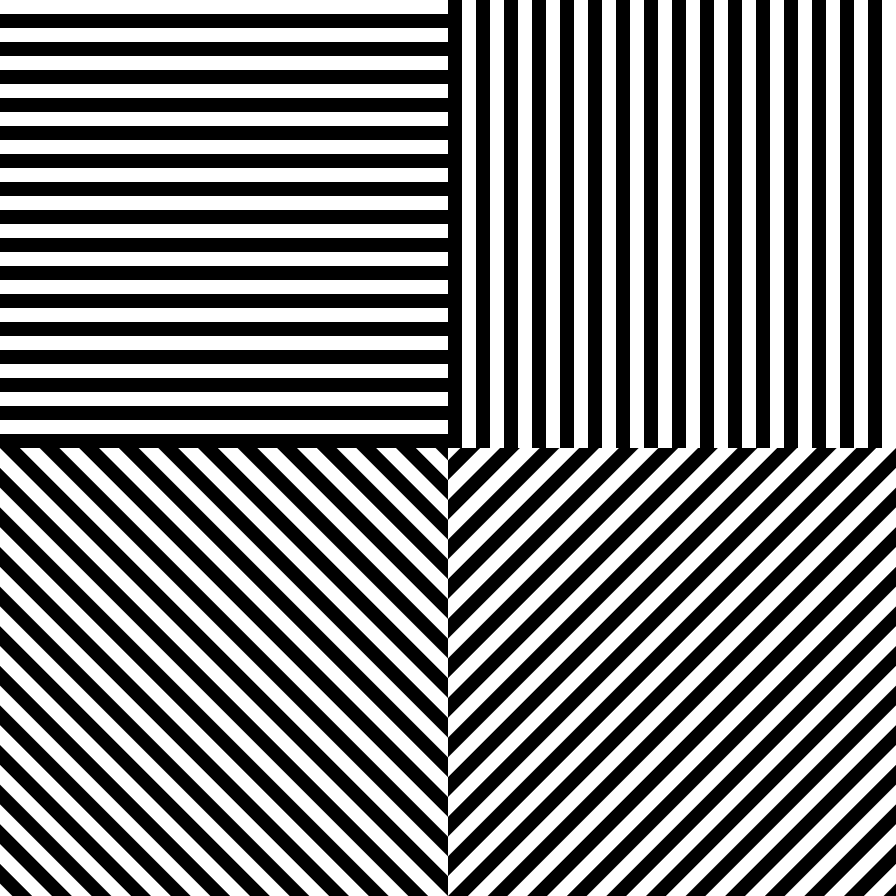
Write a Shadertoy shader that draws this pattern.

```glsl
// Four square panels of black and white stripes: level, upright and two diagonals.

const float STRIPES = 32.0;              // stripe pairs per canvas side
const float DIAGONAL = 0.70710678;
const vec3 INK = vec3(0.0);
const vec3 PAPER = vec3(1.0);

// Smooth step across an edge, one pixel wide
float coverage(float signedDistance, float pixel) {
    return clamp(signedDistance / pixel + 0.5, 0.0, 1.0);
}

// White share of stripes repeating along a unit direction around a centre
float stripes(vec2 point, vec2 centre, vec2 direction, float pixel) {
    float phase = dot(point - centre, direction) * STRIPES;
    float edge = 0.25 - abs(fract(phase - 0.25) - 0.5);
    return coverage(edge / STRIPES, pixel);
}

void mainImage(out vec4 fragColor, in vec2 fragCoord) {
    vec2 uv = fragCoord / iResolution.xy;
    float pixel = 1.0 / min(iResolution.x, iResolution.y);

    // Each panel turns its stripes about its own centre
    float topLeft = stripes(uv, vec2(0.25, 0.75), vec2(0.0, 1.0), pixel);
    float topRight = stripes(uv, vec2(0.75, 0.75), vec2(1.0, 0.0), pixel);
    float bottomLeft = stripes(uv, vec2(0.25, 0.25), vec2(DIAGONAL), pixel);
    float bottomRight = stripes(uv, vec2(0.75, 0.25), vec2(DIAGONAL, -DIAGONAL), pixel);

    // Join the panels along the middle lines
    float right = coverage(uv.x - 0.5, pixel);
    float top = coverage(uv.y - 0.5, pixel);
    float white = mix(mix(bottomLeft, bottomRight, right),
                      mix(topLeft, topRight, right), top);

    fragColor = vec4(mix(INK, PAPER, white), 1.0);
}
```
